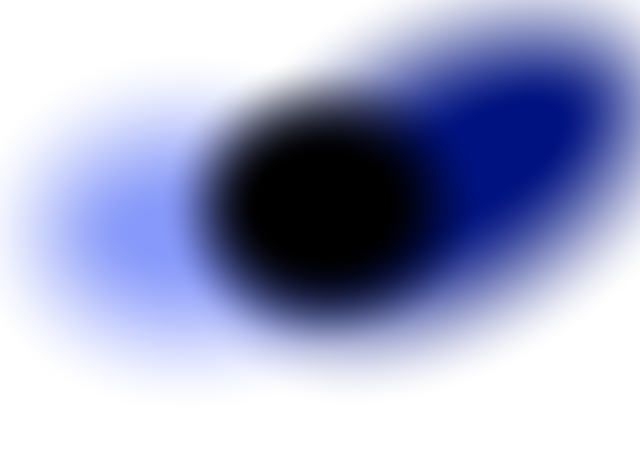
A WebGL 1 fragment shader for this background:

```glsl
precision highp float;
// Three heavily blurred ellipses, periwinkle, navy and black, overlapping on white.

uniform vec2 u_resolution;

const vec3 WHITE = vec3(1.0);
const vec3 PERIWINKLE = vec3(0.53, 0.60, 0.98);
const vec3 NAVY = vec3(0.0, 0.07, 0.50);
const vec3 BLACK = vec3(0.0);

// Rotates a point into the frame of a shape tilted by the given angle.
vec2 toLocal(vec2 point, vec2 center, float angle) {
  float c = cos(angle);
  float s = sin(angle);
  vec2 offset = point - center;
  return vec2(c * offset.x + s * offset.y, c * offset.y - s * offset.x);
}

// Approximate signed distance to an ellipse centred at the origin.
float ellipseDistance(vec2 point, vec2 radii) {
  float level = length(point / radii);
  float slope = length(point / (radii * radii));
  return level * (level - 1.0) / max(slope, 0.0001);
}

// Coverage of a blurred ellipse, one half at its outline.
float softEllipse(vec2 point, vec2 center, vec2 radii, float angle, float blur) {
  float dist = ellipseDistance(toLocal(point, center, angle), radii);
  return 1.0 - smoothstep(-blur, blur, dist);
}

void main() {
  // Canvas height is one unit.
  vec2 point = gl_FragCoord.xy / u_resolution.y;

  // Blobs from back to front.
  float pale = softEllipse(point, vec2(0.395, 0.507), vec2(0.29, 0.213), 0.0, 0.18);
  float deep = softEllipse(point, vec2(0.949, 0.619), vec2(0.44, 0.246), 0.524, 0.175);
  float dark = softEllipse(point, vec2(0.685, 0.565), vec2(0.239, 0.209), 0.0, 0.108);

  vec3 color = mix(WHITE, PERIWINKLE, pale);
  color = mix(color, NAVY, deep);
  color = mix(color, BLACK, dark);
  gl_FragColor = vec4(color, 1.0);
}
```
